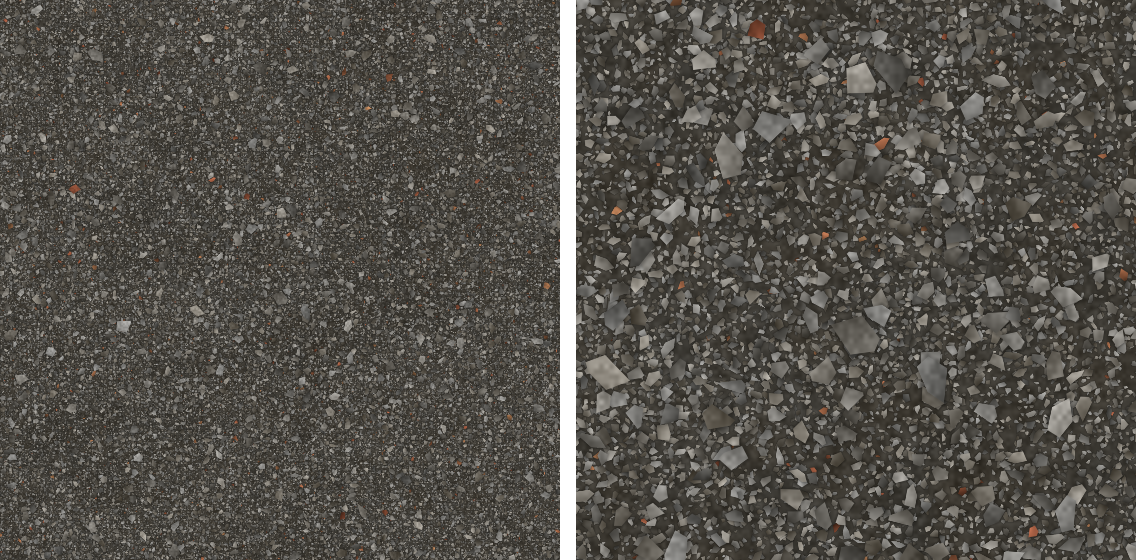
Left, the full canvas; right, a detail of the centre.
This texture is drawn by a Shadertoy shader. Its source:

```glsl
// Worn asphalt: angular grey stone chips of many sizes set in dark, warm bitumen.

const float TAU = 6.2831853;

// Three random values in 0..1 from an integer cell and a seed
vec3 hash3(vec2 cell, float seed) {
    uvec3 v = uvec3(ivec3(vec3(cell, seed)) + 4096);
    v = v * 1664525u + 1013904223u;
    v.x += v.y * v.z; v.y += v.z * v.x; v.z += v.x * v.y;
    v ^= v >> 16u;
    v.x += v.y * v.z; v.y += v.z * v.x; v.z += v.x * v.y;
    return vec3(v >> 8u) / 16777216.0;
}

float noise(vec2 p, float seed) {
    vec2 i = floor(p), f = fract(p);
    f = f * f * (3.0 - 2.0 * f);
    float low = mix(hash3(i, seed).x, hash3(i + vec2(1, 0), seed).x, f.x);
    float high = mix(hash3(i + vec2(0, 1), seed).x, hash3(i + vec2(1, 1), seed).x, f.x);
    return mix(low, high, f.y);
}

// Grey that turns slightly warm, as dusty stone and bitumen do
vec3 warmGrey(float tone) {
    return tone - vec3(0.0, 0.012, 0.037);
}

// Distance to an irregular five-sided chip
float chipDistance(vec2 p, float radius, vec3 shape) {
    float d = -1.0;
    for (int k = 0; k < 5; k++) {
        vec2 r = fract(shape.xy * 17.3 * float(k + 1) + shape.z);
        float angle = (float(k) + 0.7 * r.x) * TAU / 5.0;
        d = max(d, dot(p, vec2(cos(angle), sin(angle))) - radius * (0.6 + 0.6 * r.y));
    }
    return d;
}

// Scatters one layer of chips over the colour below
vec3 addChips(vec3 col, vec2 uv, float cells, float density, float seed, float pixel) {
    vec2 home = floor(uv * cells);
    float blur = 0.65 * pixel * cells;
    for (int j = -1; j <= 1; j++)
    for (int i = -1; i <= 1; i++) {
        vec2 cell = home + vec2(i, j);
        vec3 place = hash3(cell, seed);
        if (place.z > density) continue;
        vec3 shape = hash3(cell, seed + 20.0);
        vec3 look = hash3(cell, seed + 40.0);

        // Random position, turn, stretch and size
        vec2 p = uv * cells - cell - 0.2 - 0.6 * place.xy;
        float turn = shape.x * TAU;
        p = mat2(cos(turn), sin(turn), -sin(turn), cos(turn)) * p;
        p.y *= 1.0 + 0.9 * shape.y;
        float radius = mix(0.26, 0.46, shape.z);
        float d = chipDistance(p, radius, shape);

        // Stone tone with a tilted face and mottling
        float tone = mix(0.29, 0.60, pow(look.x, 1.25));
        tone += 0.07 * dot(p, vec2(0.6, 0.8)) / radius;
        tone *= 0.86 + 0.28 * noise(uv * 330.0, 7.0);
        vec3 stone = warmGrey(tone);
        stone += (look.y - 0.5) * vec3(0.025, 0.005, -0.025);
        if (look.z > 0.985) stone *= mix(vec3(1.25, 0.9, 0.62), vec3(1.1, 0.62, 0.48), look.y);

        // Dark seam around the chip, then the chip itself
        col *= mix(0.84, 1.0, smoothstep(0.0, 0.13 + blur, d));
        col = mix(col, stone, smoothstep(blur, -blur, d));
    }
    return col;
}

void mainImage(out vec4 fragColor, in vec2 fragCoord) {
    vec2 uv = fragCoord / iResolution.y;
    float pixel = 1.0 / iResolution.y;

    // Bitumen: fine grit over soft, broad stains
    float grit = noise(uv * 420.0, 1.0) + noise(uv * 230.0, 2.0) - 1.0;
    float stain = noise(uv * 9.0, 3.0) + noise(uv * 28.0, 4.0) - 1.0;
    vec3 col = warmGrey(0.238 + 0.075 * grit + 0.022 * stain);
    col += vec3(0.012, 0.002, -0.010) * (noise(uv * 45.0, 5.0) - 0.4);

    // Chips from fine sand to the largest stones, thinned out in patches
    float crowd = 1.0 + 0.35 * stain;
    for (int layer = 0; layer < 6; layer++) {
        float size = float(layer);
        float cells = 270.0 * pow(0.68, size);
        float density = mix(0.56, 0.09, smoothstep(1.0, 5.0, size));
        col = addChips(col, uv, cells, density * crowd, 100.0 + size, pixel);
    }

    fragColor = vec4(clamp(col, 0.0, 1.0), 1.0);
}
```
